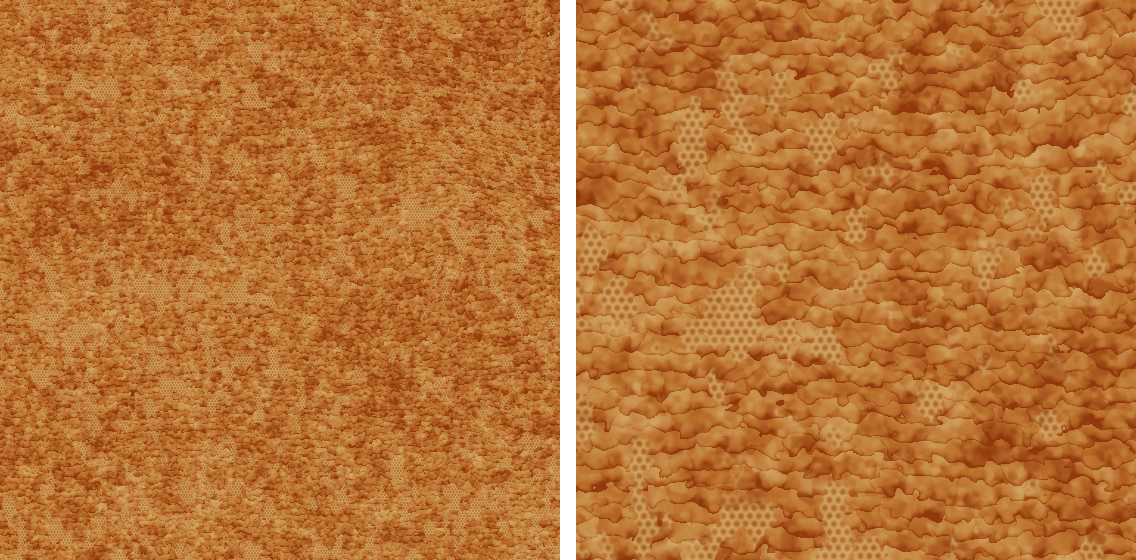
Left, the full canvas; right, a detail of the centre.
Reproduce this texture procedurally as a Shadertoy shader.

```glsl
// Rust-orange chenille cloth: short rows of soft cellular tufts, lit from above,
// tinted mostly tuft by tuft with faint wider bands. Where the pile is thin, a
// pale fine-meshed ground weave shows through in small upright slits.

vec2 hash2(vec2 p) {
    vec3 q = fract(p.xyx * vec3(0.1031, 0.1030, 0.0973));
    q += dot(q, q.yzx + 33.33);
    return fract((q.xx + q.yz) * q.zy);
}

// Smooth cellular noise: distance-weighted mean of random cell values, about -0.4 to 0.4
float blotch(vec2 p) {
    vec2 cell = floor(p);
    float total = 0.0, weights = 0.0;
    for (int y = -1; y <= 1; y++)
    for (int x = -1; x <= 1; x++) {
        vec2 id = cell + vec2(x, y);
        vec2 d = id + hash2(id) - p;
        float w = exp(-5.0 * dot(d, d));
        total += w * hash2(id + 57.0).x;
        weights += w;
    }
    return total / weights - 0.5;
}

// Nearest tuft: offset from its centre (xy), gap to the next tuft (z), random value (w)
vec4 tuft(vec2 p) {
    vec2 cell = floor(p);
    vec2 offset = vec2(0.0);
    float nearest = 9.0, second = 9.0, value = 0.0;
    for (int y = -1; y <= 1; y++)
    for (int x = -1; x <= 1; x++) {
        vec2 id = cell + vec2(x, y);
        vec2 jitter = (hash2(id) - 0.5) * vec2(0.95, 0.55);
        vec2 d = p - id - 0.5 - jitter;
        float dist = length(d * vec2(0.85, 1.1));
        if (dist < nearest) {
            second = nearest;
            nearest = dist;
            offset = d;
            value = hash2(id + 19.0).y;
        } else {
            second = min(second, dist);
        }
    }
    return vec4(offset, second - nearest, value);
}

vec3 pileColor(float t) {
    vec3 rust = vec3(0.585, 0.245, 0.06);
    vec3 amber = vec3(0.735, 0.445, 0.18);
    vec3 straw = vec3(0.81, 0.62, 0.36);
    return t < 0.5 ? mix(rust, amber, t * 2.0) : mix(amber, straw, t * 2.0 - 1.0);
}

void mainImage(out vec4 fragColor, in vec2 fragCoord) {
    vec2 uv = fragCoord / iResolution.xy;

    // Rows ripple slightly, and more where the cloth is pulled at the right
    float pull = smoothstep(0.45, 1.0, uv.x) * smoothstep(0.15, 0.6, uv.y);
    vec2 cloth = uv;
    cloth.y += 0.003 * sin(uv.x * 11.0 + 4.0 * uv.y) + 0.035 * pull * sin(uv.x * 7.0 + uv.y * 9.0);
    cloth += 0.005 * vec2(blotch(uv * 50.0), blotch(uv * 50.0 + 40.0));
    // Frayed tuft outlines
    vec2 frayed = cloth + 0.007 * vec2(blotch(uv * 170.0 + 5.0), blotch(uv * 170.0 + 90.0));

    // Tone of the pile, from faint broad bands down to single fibres
    float broad = blotch(uv * vec2(4.0, 8.0) + 3.0);
    float clump = blotch(uv * vec2(38.0, 42.0) + 11.0);
    float knot = blotch(cloth * vec2(84.0, 78.0) + 23.0);
    float fibre = blotch(uv * vec2(230.0, 260.0));
    float tone = 0.555 + 0.2 * broad + 0.3 * clump + 0.52 * knot + 0.42 * fibre;

    // Rounded tufts with lit tops and soft dark undersides
    vec4 pile = tuft(frayed * vec2(72.0, 88.0));
    float seam = 1.0 - smoothstep(0.0, 0.4, pile.z);
    float underside = smoothstep(0.1, -0.45, pile.y);
    tone += 0.24 * (pile.w - 0.5) + 0.28 * pile.y;
    tone -= seam * (0.06 + 0.32 * underside);
    vec3 color = pileColor(clamp(tone, -0.05, 1.05));

    // Ground weave in brick-set stitches, seen through thin upright slits
    vec2 stitch = uv * vec2(190.0, 210.0);
    stitch.x += 0.5 * mod(floor(stitch.y), 2.0);
    vec2 hole = fract(stitch) - 0.5;
    float thread = smoothstep(0.1, 0.5, length(hole * vec2(1.0, 0.85)));
    vec3 weave = mix(vec3(0.65, 0.40, 0.17), vec3(0.83, 0.64, 0.38), thread);
    float thin = blotch(frayed * vec2(88.0, 44.0) + 71.0) + 0.35 * clump + 0.2 * broad;
    float bare = smoothstep(0.25, 0.42, thin + 0.1 * fibre);
    color = mix(color, weave, 0.8 * bare);

    fragColor = vec4(color, 1.0);
}
```
